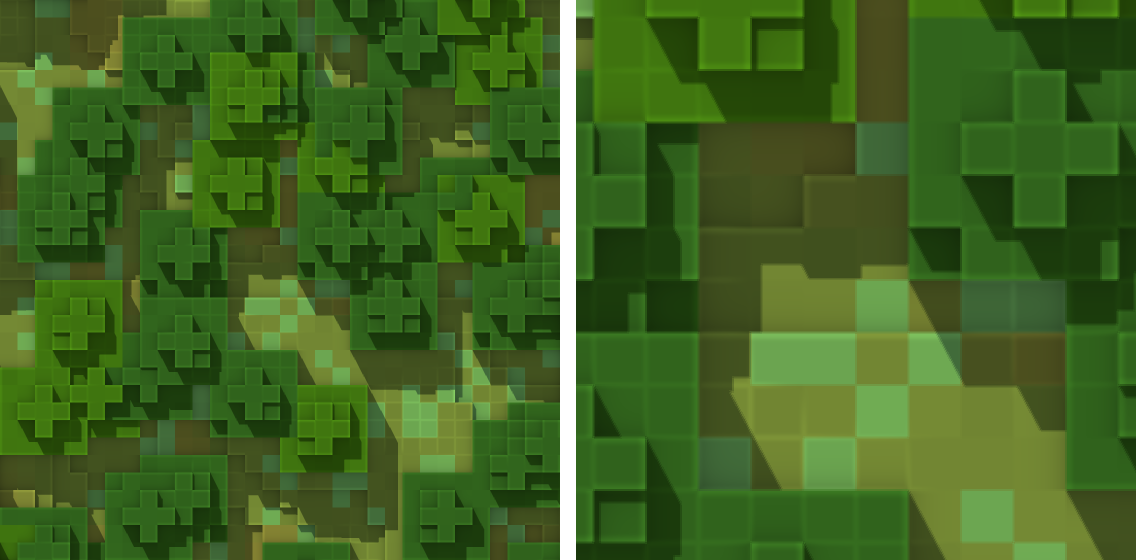
Left: the whole. Right: its middle third, enlarged.
This pattern is drawn by a three.js fragment shader. Its source:

```glsl
// Top view of a blocky woodland: stepped tree crowns over terraced grass.
// Every grid cell is a column with a height; sunlight is traced exactly from
// column to column, and bevels come from the heights of the four neighbours.
varying vec2 vUv;

const vec2 SUN = vec2(-0.45, 0.85); // ground travel per unit of height

float hash(vec2 p) {
  vec3 q = fract(vec3(p.xyx) * vec3(0.1031, 0.1030, 0.0973));
  q += dot(q, q.yzx + 33.33);
  return fract((q.x + q.y) * q.z);
}

float noise(vec2 p) {
  vec2 i = floor(p), f = fract(p);
  f = f * f * (3.0 - 2.0 * f);
  return mix(mix(hash(i), hash(i + vec2(1, 0)), f.x),
             mix(hash(i + vec2(0, 1)), hash(i + vec2(1, 1)), f.x), f.y);
}

float terrain(vec2 cell) {
  return floor(noise(cell / 6.0 + 40.0) * 4.0) * 0.5;
}

// x: height of the column, y: 0 ground, 1 dark leaves, 2 bright leaves
vec2 column(vec2 cell) {
  vec2 top = vec2(terrain(cell), 0.0);
  vec2 firstTile = floor((cell - 2.0) / 5.0);
  for (int j = 0; j < 2; j++) {
    for (int i = 0; i < 2; i++) {
      vec2 tile = firstTile + vec2(i, j);
      vec2 id = tile + 71.0;
      vec2 center = tile * 5.0 + floor(5.0 * vec2(hash(id), hash(id + 19.7)));
      vec2 k = abs(cell - center);
      float ring = max(k.x, k.y);
      if (ring > 2.5 || hash(id + 53.1) > 0.84) continue;

      // Wide crown with chipped corners, then shoulders, then a raised plus
      float h = terrain(center) + 3.2 + 0.7 * floor(hash(id + 7.3) * 2.0);
      float chip = hash(cell + center * 3.1 + 90.0);
      if (k.x + k.y > 3.5 && chip < 0.35) h -= 1.0;
      if (ring < 1.5) {
        if (k.x + k.y < 1.5) h += 1.5;
        else if (chip < 0.3) h += 1.2;
      }
      if (h > top.x) top = vec2(h, hash(id + 31.9) < 0.23 ? 2.0 : 1.0);
    }
  }
  return top;
}

// Walks the cells toward the sun; returns 0 in shadow and 1 in light
float sunlight(vec2 p, float h) {
  vec2 cell = floor(p);
  vec2 f = p - cell;
  vec2 next = vec2(f.x, 1.0 - f.y) / abs(SUN);
  for (int n = 0; n < 14; n++) {
    float t = min(next.x, next.y);
    if (t > 7.5) break;
    if (next.x < next.y) {
      cell.x -= 1.0;
      next.x += 1.0 / abs(SUN.x);
    } else {
      cell.y += 1.0;
      next.y += 1.0 / abs(SUN.y);
    }
    if (column(cell).x > h + t + 0.02) return 0.0;
  }
  return 1.0;
}

// Light rim toward a lower neighbour, soft dark seam beside a higher one
float bevel(float h, vec2 neighbour, float d) {
  float rise = column(neighbour).x - h;
  if (rise < -0.1) return 0.13 * (1.0 - smoothstep(0.06, 0.18, d));
  if (rise > 0.1) return -0.16 * exp(-4.0 * d);
  return 0.0;
}

vec3 woodland(vec2 p) {
  vec2 cell = floor(p), f = fract(p);
  vec2 col = column(cell);
  float lit = sunlight(p, col.x);
  vec3 color, shade;

  if (col.y > 0.5) {
    color = col.y > 1.5 ? vec3(0.25, 0.46, 0.06) : vec3(0.19, 0.39, 0.11);
    shade = vec3(0.57, 0.61, 0.45);
  } else if (hash(cell + 205.0) < 0.18) {
    color = vec3(0.43, 0.66, 0.32);
    shade = vec3(0.59, 0.63, 0.70);
  } else {
    float dry = smoothstep(0.62, 0.85, noise(cell / 5.0 + 160.0));
    color = mix(vec3(0.45, 0.53, 0.20), vec3(0.53, 0.52, 0.20), dry);
    shade = vec3(0.57, 0.60, 0.60);
  }

  float relief = bevel(col.x, cell - vec2(1, 0), f.x)
               + bevel(col.x, cell + vec2(1, 0), 1.0 - f.x)
               + bevel(col.x, cell - vec2(0, 1), f.y)
               + bevel(col.x, cell + vec2(0, 1), 1.0 - f.y);
  // Faint block joints in some patches
  vec2 e = min(f, 1.0 - f);
  float joint = 1.0 - smoothstep(0.02, 0.09, min(e.x, e.y));
  relief += 0.09 * joint * smoothstep(0.5, 0.65, noise(p / 4.0 + 300.0));
  relief += 0.05 * (hash(cell + 411.0) - 0.5);
  return color * mix(shade, vec3(1.0), lit) * (1.0 + relief);
}

void main() {
  // Four spread samples soften every edge
  vec3 sum = vec3(0.0);
  for (int s = 0; s < 4; s++) {
    float a = 1.5708 * float(s) + 0.46;
    sum += woodland(vUv * 32.0 + 0.028 * vec2(cos(a), sin(a)));
  }
  gl_FragColor = vec4(sum / 4.0, 1.0);
}
```
